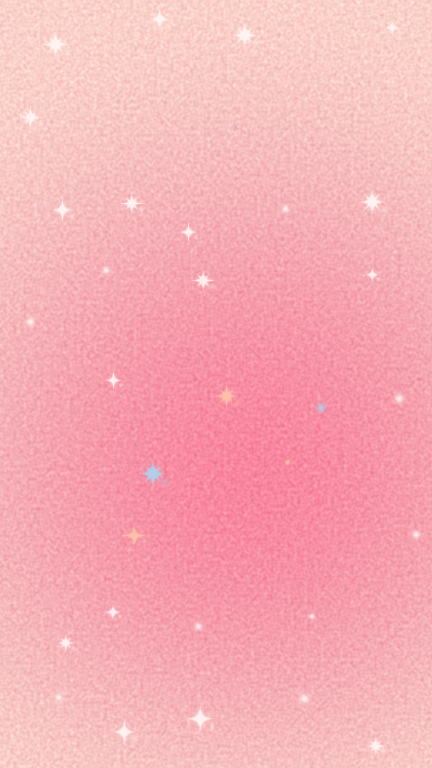
A Shadertoy shader for this background:

```glsl
// Grainy rose gradient with a warm pink core, sprinkled with soft pastel sparkles.
#define CORE_COLOR vec3(0.975, 0.525, 0.622)
#define PALE_COLOR vec3(0.98, 0.82, 0.79)
#define CORE_CENTER vec2(0.33, 0.38)
#define REACH_LEFT_DOWN vec2(0.62, 0.55)
#define REACH_RIGHT_UP vec2(0.58, 0.65)
#define GRAIN_SCALE 230.0
#define GRAIN_AMOUNT 0.13
#define STAR_CELL 0.1125
#define STAR_DENSITY 0.72
#define STAR_SIZE 0.018
#define CANVAS_ASPECT 0.5625

vec2 hash2(vec2 p) {
    vec3 q = fract(p.xyx * vec3(0.1031, 0.1030, 0.0973));
    q += dot(q, q.yzx + 33.33);
    return fract((q.xx + q.yz) * q.zy);
}

float cornerSlope(vec2 cell, vec2 corner, vec2 f) {
    return dot(hash2(cell + corner) * 2.0 - 1.0, f - corner);
}

float gradientNoise(vec2 p) {
    vec2 cell = floor(p), f = fract(p);
    vec2 w = f * f * f * (f * (f * 6.0 - 15.0) + 10.0);
    vec2 e = vec2(0.0, 1.0);
    float low = mix(cornerSlope(cell, e.xx, f), cornerSlope(cell, e.yx, f), w.x);
    float high = mix(cornerSlope(cell, e.xy, f), cornerSlope(cell, e.yy, f), w.x);
    return mix(low, high, w.y);
}

// Pale surround fading into an off-centre oval core
vec3 background(vec2 p) {
    vec2 d = p - CORE_CENTER;
    vec2 reach = mix(REACH_LEFT_DOWN, REACH_RIGHT_UP, step(0.0, d));
    float t = smoothstep(0.0, 1.0, length(d / reach));
    vec3 color = mix(CORE_COLOR, PALE_COLOR, t);
    color.r -= 0.06 * t * (1.0 - t);
    return color;
}

// Fine grain, strongest in green and blue
vec3 grain(vec2 p) {
    float fine = gradientNoise(p * GRAIN_SCALE);
    float coarse = gradientNoise(p * GRAIN_SCALE * 0.57 + 71.3);
    return GRAIN_AMOUNT * (fine + 0.5 * coarse) * vec3(0.3, 1.0, 0.8);
}

float softDot(vec2 q, float radius) {
    return exp(-dot(q, q) / (radius * radius));
}

// Four-pointed star with concave sides
float sparkle(vec2 q, float size, float pixel) {
    vec2 arm = pow(abs(q) / size, vec2(0.55));
    float blur = 0.15 + pixel / size;
    return 1.0 - smoothstep(1.0 - blur, 1.0 + blur, arm.x + arm.y);
}

// Sparkle, eight-rayed burst or round speck, chosen by kind
float starMask(vec2 q, float size, float kind, float pixel) {
    if (kind < 0.4) return softDot(q, size * 0.32);
    float star = sparkle(q, size, pixel);
    if (kind > 0.86) {
        vec2 turned = vec2(q.x + q.y, q.y - q.x) * 0.7071;
        star = max(star, sparkle(turned, size * 0.85, pixel));
    }
    float companion = 0.45 * softDot(q - size * vec2(0.9, -0.6), size * 0.22);
    float glow = 0.55 * softDot(q, size * 0.45);
    return max(max(star, glow), companion);
}

vec3 starTint(float pick, float height) {
    vec3 blue = vec3(0.68, 0.83, 0.95);
    vec3 lilac = vec3(0.83, 0.74, 0.96);
    vec3 peach = vec3(1.0, 0.77, 0.66);
    vec3 tint = pick < 0.12 ? blue : pick < 0.22 ? lilac : pick < 0.36 ? peach : vec3(1.0, 0.97, 0.96);
    // Pastels appear only through the middle band
    float band = step(0.22, height) * step(height, 0.62);
    return mix(vec3(1.0, 0.97, 0.96), tint, band);
}

// Jittered scatter of stars over neighbouring cells
vec3 addStars(vec3 color, vec2 p, float pixel) {
    vec2 home = floor(p / STAR_CELL);
    for (int j = -1; j <= 1; j++) {
        for (int i = -1; i <= 1; i++) {
            vec2 cell = home + vec2(i, j);
            vec2 place = hash2(cell + 17.0);
            vec2 look = hash2(cell + 53.0);
            vec2 shade = hash2(cell + 91.0);
            if (shade.y > STAR_DENSITY) continue;
            vec2 center = (cell + 0.15 + 0.7 * place) * STAR_CELL;
            float size = STAR_SIZE * mix(0.5, 1.0, look.y);
            float mask = starMask(p - center, size, look.x, pixel);
            color = mix(color, starTint(shade.x, center.y), 0.9 * mask);
        }
    }
    return color;
}

void mainImage(out vec4 fragColor, in vec2 fragCoord) {
    vec2 p = fragCoord / iResolution.xy * vec2(CANVAS_ASPECT, 1.0);
    vec3 color = background(p) + grain(p);
    color = addStars(color, p, 1.0 / iResolution.y);
    fragColor = vec4(clamp(color, 0.0, 1.0), 1.0);
}
```
